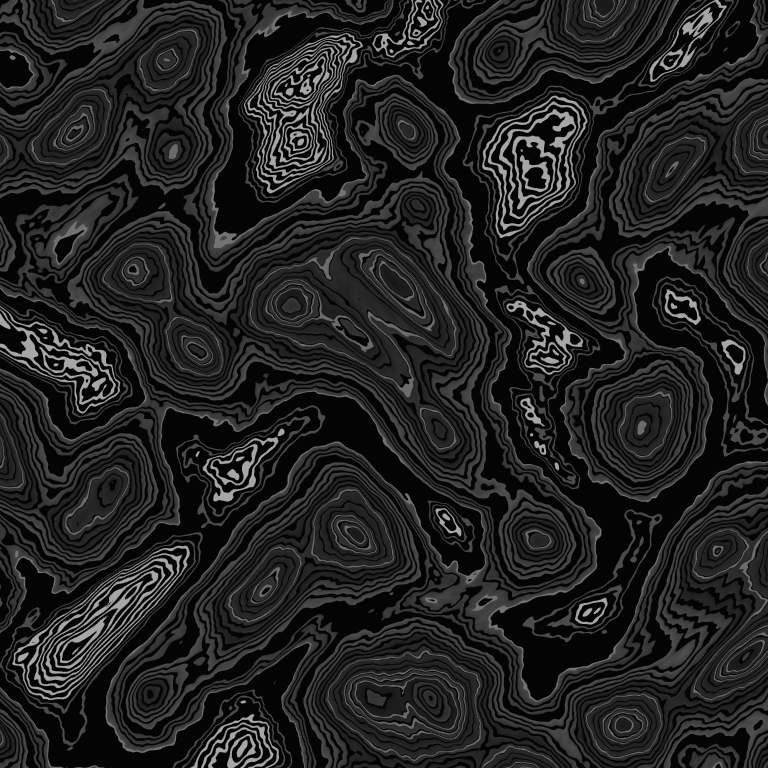
A Shadertoy shader for this pattern:

```glsl
float hash(float n) { return fract(sin(n * 127.1 + 3.7) * 4375.85); }

vec3 hash3(vec2 cell) {
    vec3 k = vec3(dot(cell, vec2(127.1, 311.7)), dot(cell, vec2(269.5, 183.3)), dot(cell, vec2(419.2, 371.9)));
    return fract(sin(k) * 4375.85);
}

// Smooth cellular distance: rounded cones that melt together at the saddles
float cones(vec2 p) {
    vec2 base = floor(p);
    float sum = 0.0;
    for (int y = -2; y <= 2; y++)
        for (int x = -2; x <= 2; x++) {
            vec2 cell = base + vec2(x, y);
            vec3 rnd = hash3(cell);
            vec2 d = cell + rnd.xy - p;
            sum += exp(-9.0 * (sqrt(dot(d, d) + 0.004) + 0.3 * (rnd.z - 0.5)));
        }
    return -log(sum) / 9.0;
}

// Layered, rotated sines that bend each other
float ripples(vec2 p) {
    float sum = 0.0, amp = 0.06;
    p *= 4.0;
    for (int i = 0; i < 5; i++) {
        sum += amp * sin(p.x + 1.4 * sin(p.y * 0.8)) * cos(p.y + sin(p.x * 0.6));
        p = mat2(0.8, 0.6, -0.6, 0.8) * p * 1.85 + 2.3;
        amp *= 0.56;
    }
    return sum;
}

float height(vec2 p) {
    p += 0.22 * sin(p.yx * 1.7 + vec2(0.4, 2.1)) + 0.07 * sin(p.yx * 4.3 + vec2(1.9, 0.2));
    float h = cones(p);
    float patches = 0.5 + 0.5 * sin(p.x * 2.3 + 2.0 * sin(p.y * 1.6));
    return h + ripples(p) * (0.8 + patches * smoothstep(0.35, 0.55, h));
}

// Grey value of the layer at a given level
float strata(float level) {
    float id = floor(level), f = level - id;
    float width = mix(0.5, 0.95, hash(id));
    float tone = mix(0.13, 0.25, hash(id + 41.0)) * mix(0.8, 1.15, smoothstep(0.0, 14.0, level));
    float grey = f < width ? tone * (0.85 + 0.3 * f / width) : 0.015;

    // Black moats, then sparse thin lines on the valley floor
    if (level > 11.0 && level < 12.1) grey = 0.015;
    if (level > 15.0) grey = level > 17.5 && f < 0.3 ? 0.3 : 0.015;

    // Rare bright seams
    if (hash(id + 83.0) > 0.86 && f < 0.22) grey = max(grey, 0.42);
    if (abs(level - 14.9) < 0.13) grey = 0.45;
    if (level > 20.0 && f < 0.4) grey = 0.65;
    return grey;
}

void mainImage(out vec4 fragColor, in vec2 fragCoord) {
    vec2 p = fragCoord / iResolution.y * 5.5 + vec2(3.0, 8.0);
    float level = height(p) * 30.0;
    float footprint = length(vec2(dFdx(level), dFdy(level)));

    // Average the layers across one pixel for smooth edges
    float grey = 0.0;
    for (int i = 0; i < 8; i++)
        grey += strata(level + footprint * 1.1 * ((float(i) + 0.5) / 8.0 - 0.5)) / 8.0;
    fragColor = vec4(vec3(grey), 1.0);
}
```
